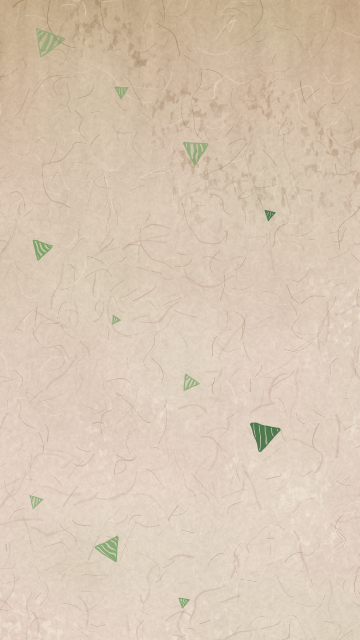
Write a Shadertoy shader that draws this background.

```glsl
const vec3 PAPER_LIGHT = vec3(0.880, 0.820, 0.757);
const vec3 PAPER_TOP = vec3(0.775, 0.680, 0.560);
const vec3 FIBRE_BROWN = vec3(0.56, 0.43, 0.30);
const vec3 FIBRE_ROSE = vec3(0.76, 0.64, 0.57);
const vec3 FLECK_WHITE = vec3(0.94, 0.90, 0.85);
const vec3 GREEN_SOFT = vec3(0.43, 0.62, 0.37);
const vec3 GREEN_DARK = vec3(0.28, 0.46, 0.29);
const float TONE_FALLOFF = 3.5;
const float GRAIN_AMOUNT = 0.055;
const float MOTTLE_AMOUNT = 0.055;
const int TRIANGLE_COUNT = 11;
const float TRIANGLE_MIN = 0.014;
const float TRIANGLE_MAX = 0.050;

float hash(vec2 p) {
    vec3 a = fract(vec3(p.xyx) * 0.1031);
    a += dot(a, a.yzx + 33.33);
    return fract((a.x + a.y) * a.z);
}

vec2 hash2(vec2 p) {
    return vec2(hash(p + 3.7), hash(p + 91.3));
}

float noise(vec2 p) {
    vec2 i = floor(p), f = fract(p);
    f = f * f * (3.0 - 2.0 * f);
    vec2 e = vec2(1.0, 0.0);
    return mix(mix(hash(i), hash(i + e), f.x),
               mix(hash(i + e.yx), hash(i + 1.0), f.x), f.y);
}

float fbm(vec2 p) {
    float sum = 0.0, gain = 0.5;
    for (int i = 0; i < 5; i++) {
        sum += gain * noise(p);
        p = mat2(1.6, 1.2, -1.2, 1.6) * p + 17.0;
        gain *= 0.5;
    }
    return sum;
}

vec2 rotate(vec2 p, float angle) {
    float c = cos(angle), s = sin(angle);
    return vec2(c * p.x + s * p.y, c * p.y - s * p.x);
}

// One bent strand per cell, with its own angle, length and strength
float fibres(vec2 p, float cells, float halfWidth, float angle, float spread, float pixel) {
    vec2 g = p * cells, cell = floor(g);
    float cover = 0.0;
    for (int y = -1; y <= 1; y++)
    for (int x = -1; x <= 1; x++) {
        vec2 id = cell + vec2(x, y);
        vec2 place = hash2(id + cells * 7.0), shape = hash2(id + cells * 13.0);
        vec2 q = rotate(g - id - place, angle + (shape.x - 0.5) * spread);
        q.y += (place.x - 0.5) * 2.2 * q.x * q.x;
        float halfLength = mix(0.15, 0.65, shape.y);
        float d = length(vec2(max(abs(q.x) - halfLength, 0.0), q.y)) / cells;
        float strength = fract(shape.x * 7.0 + place.y);
        cover = max(cover, strength * clamp((halfWidth - d) / pixel + 0.5, 0.0, 1.0));
    }
    return cover;
}

// Equilateral triangle with half side r
float triangleDistance(vec2 p, float r) {
    float k = sqrt(3.0);
    p = vec2(abs(p.x) - r, p.y + r / k);
    if (p.x + k * p.y > 0.0) p = vec2(p.x - k * p.y, -k * p.x - p.y) * 0.5;
    p.x -= clamp(p.x, -2.0 * r, 0.0);
    return -length(p) * sign(p.y);
}

vec3 paper(vec2 p, float t, float pixel) {
    float side = abs(p.x - 0.55);
    float age = pow(t, TONE_FALLOFF) + 0.35 * side * side * (0.4 + t);
    vec3 col = mix(PAPER_LIGHT, PAPER_TOP, age);

    // Cloudy stains and vertical streaks
    col += MOTTLE_AMOUNT * (fbm(p * 5.0) - 0.48) * vec3(0.8, 1.0, 1.2);
    col += 0.09 * t * t * (fbm(p * vec2(34.0, 5.0)) - 0.48);
    col += vec3(0.02, -0.01, 0.012) * (noise(p * 4.0 + 40.0) - 0.5);

    // Rough patches, brown near the top and white lower down
    float patches = smoothstep(0.47, 0.66, fbm(p * 3.5 + 8.0));
    float crust = smoothstep(0.52, 0.72, fbm(p * vec2(75.0, 48.0)));
    float aged = smoothstep(0.5, 0.85, t);
    col = mix(col, mix(FLECK_WHITE, FIBRE_BROWN, aged), crust * patches * mix(0.55, 0.32, aged));

    // Strands pressed into the sheet
    vec2 w = p + 0.025 * (vec2(noise(p * 22.0), noise(p * 22.0 + 60.0)) - 0.5);
    col = mix(col, FIBRE_ROSE, 0.38 * fibres(w, 9.0, 0.0028, 0.7, 2.6, pixel * 1.6));
    col = mix(col, FLECK_WHITE, 0.42 * fibres(w, 14.0, 0.0014, 0.9, 3.0, pixel));
    col = mix(col, FIBRE_BROWN, 0.36 * fibres(w, 18.0, 0.0009, 0.6, 3.0, pixel));
    col = mix(col, FIBRE_BROWN, (0.2 + 0.4 * t * t) * fibres(w, 7.0, 0.0011, 1.4, 1.8, pixel));

    // Fine grain
    float grain = 0.6 * noise(p * 210.0) + 0.4 * noise(p * 95.0) - 0.5;
    return col + GRAIN_AMOUNT * grain;
}

// Hand-hatched rounded triangles, spread by irrational steps
vec3 addTriangles(vec3 col, vec2 p, float height, float pixel) {
    for (int i = 0; i < TRIANGLE_COUNT; i++) {
        float n = float(i);
        vec2 rnd = hash2(vec2(n, 5.0));
        vec2 centre = vec2(0.09 + 0.84 * fract(n * 0.7549 + 0.5),
                           height * (n + 0.25 + 0.5 * rnd.x) / float(TRIANGLE_COUNT));
        float r = mix(TRIANGLE_MIN, TRIANGLE_MAX, pow(fract(n * 0.5698 + 0.2), 1.5));
        float solid = step(0.82, fract(n * 0.28));
        vec2 q = rotate(p - centre, mix(0.4, 1.6, rnd.y));
        q += 0.08 * r * (vec2(noise(q * 2.5 / r + n), noise(q * 2.5 / r + n + 30.0)) - 0.5);

        float d = triangleDistance(q, r * 0.85) - r * 0.1;
        float inside = clamp(0.5 - d / pixel, 0.0, 1.0);
        float rim = clamp(0.5 - (abs(d + 0.0022) - 0.0018) / pixel, 0.0, 1.0);

        vec2 s = rotate(q, 0.35 + rnd.x) / r;
        float bands = 2.7 * s.y + 0.5 * s.x * s.y + 0.7 * noise(s * 2.0 + n);
        float duty = mix(0.27 + 0.1 * rnd.y, 0.44, solid);
        float blur = 2.7 * pixel / r;
        float hatch = clamp(0.5 + (duty - abs(fract(bands) - 0.5)) / blur, 0.0, 1.0);

        float opacity = mix(mix(0.5, 0.9, rnd.x), 0.95, solid);
        float ink = max(rim, inside * mix(0.15, 1.0, hatch));
        col = mix(col, mix(GREEN_SOFT, GREEN_DARK, solid), ink * opacity);
    }
    return col;
}

void mainImage(out vec4 fragColor, in vec2 fragCoord) {
    float pixel = 1.0 / iResolution.x;
    float height = iResolution.y * pixel;
    vec2 p = fragCoord * pixel;
    vec3 col = paper(p, p.y / height, pixel);
    col = addTriangles(col, p, height, pixel);
    fragColor = vec4(clamp(col, 0.0, 1.0), 1.0);
}
```
